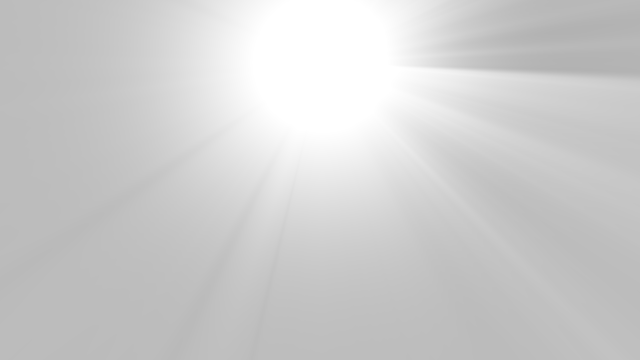
Write a Shadertoy shader that draws this background.

```glsl
float hash(float n) {
    return fract(sin(n * 127.1) * 43758.5453);
}

float noise(float x) {
    float cell = floor(x);
    float t = fract(x);
    return mix(hash(cell), hash(cell + 1.0), t * t * (3.0 - 2.0 * t));
}

// Soft angular ray around a central direction
float ray(float angle, float center, float width) {
    float d = (angle - center) / width;
    return exp(-d * d);
}

// Fine streaks, summed over octaves of angular noise
float streaks(float angle) {
    float sum = 0.0;
    float weight = 0.5;
    float frequency = 14.0;
    for (int i = 0; i < 3; i++) {
        sum += weight * (noise(angle * frequency + 40.0) - 0.5);
        weight *= 0.6;
        frequency *= 2.3;
    }
    return sum;
}

void mainImage(out vec4 fragColor, in vec2 fragCoord) {
    vec2 p = (fragCoord - 0.5 * iResolution.xy) / iResolution.y;
    vec2 fromLight = p - vec2(0.008, 0.326);
    float radius = length(fromLight);

    // Angle is zero straight down and grows toward the right
    float angle = atan(fromLight.x, -fromLight.y + 1e-5);
    float rightSide = smoothstep(0.3, 1.2, angle);

    // Grey backdrop and round glow
    float light = 0.735 + 0.33 * exp(-radius * radius / 0.168);
    light += 0.02 * smoothstep(0.45, 0.9, angle) * smoothstep(0.4, 0.8, radius);

    // Dark wedge with a crisp lower edge, and the bright fan beneath it
    float edge = smoothstep(1.505, 1.545, angle);
    float wedge = edge * (1.0 - smoothstep(1.62, 2.2, angle));
    float fan = smoothstep(1.2, 1.51, angle) * (1.0 - edge);
    float rays = -0.085 * wedge + 0.045 * fan;
    rays += 0.025 * ray(angle, 1.63, 0.025) + 0.018 * ray(angle, 1.77, 0.03);
    rays += 0.025 * ray(angle, 1.49, 0.025);

    // Rays toward the lower right
    rays += 0.04 * ray(angle, 1.17, 0.07) - 0.03 * ray(angle, 0.94, 0.11);
    rays += 0.018 * ray(angle, 0.78, 0.025) - 0.012 * ray(angle, 0.55, 0.08);

    // Faint rays toward the left
    rays -= 0.016 * ray(angle, -0.97, 0.035);
    rays -= 0.018 * ray(angle, -0.47, 0.035);
    rays += 0.016 * ray(angle, -0.34, 0.07);
    rays -= 0.014 * ray(angle, -0.235, 0.012);
    rays -= 0.012 * ray(angle, -1.99, 0.04);

    rays += streaks(angle) * mix(0.008, 0.035, rightSide);

    // Rays emerge from the white core and soften far away
    float reach = smoothstep(0.12, 0.42, radius);
    reach *= mix(1.0, 0.6, smoothstep(0.5, 1.0, radius));
    light += rays * reach;

    fragColor = vec4(vec3(clamp(light, 0.0, 1.0)), 1.0);
}
```
